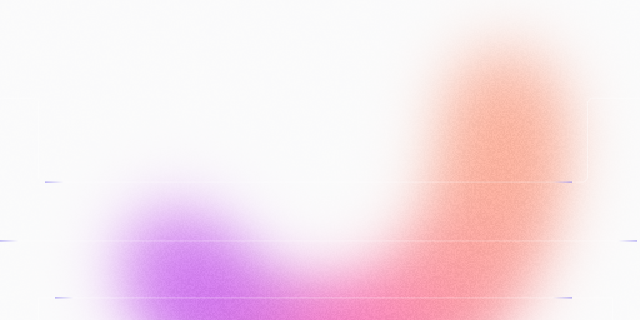
Write a WebGL 1 fragment shader that draws this background.

```glsl
precision highp float;
// Soft grainy ribbon of violet, pink and peach light over an off-white field with faint circuit lines.

uniform vec2 u_resolution;

// Lengths are in canvas heights.
const vec3 PAPER  = vec3(0.982, 0.982, 0.984);
const vec3 VIOLET = vec3(0.79, 0.41, 0.93);
const vec3 PINK   = vec3(0.97, 0.44, 0.72);
const vec3 CORAL  = vec3(0.98, 0.58, 0.60);
const vec3 PEACH  = vec3(0.98, 0.665, 0.575);
const vec3 ACCENT = vec3(0.42, 0.36, 0.92);

// Control points of the ribbon's cubic curve.
const vec2 CURVE_A = vec2(0.53, 0.22);
const vec2 CURVE_B = vec2(0.68, -0.25);
const vec2 CURVE_C = vec2(1.66, -0.25);
const vec2 CURVE_D = vec2(1.575, 0.73);
const float BLUR = 0.125;
const float DENSITY = 2.2;
const int STEPS = 40;

const float GRAIN_CELLS = 256.0;
const float GRAIN_AMOUNT = 0.045;
const float LINE_HALF_WIDTH = 0.0013;
const float LINE_OPACITY = 0.4;
const float ACCENT_LENGTH = 0.058;

float hash(vec2 p) {
    vec3 q = fract(p.xyx * 0.1031);
    q += dot(q, q.yzx + 33.33);
    return fract((q.x + q.y) * q.z);
}

vec2 curvePoint(float t) {
    float s = 1.0 - t;
    return s * s * s * CURVE_A + 3.0 * s * s * t * CURVE_B
         + 3.0 * s * t * t * CURVE_C + t * t * t * CURVE_D;
}

vec3 ribbonColor(float t) {
    vec3 c = mix(VIOLET, PINK, smoothstep(0.15, 0.52, t));
    c = mix(c, CORAL, smoothstep(0.48, 0.74, t));
    return mix(c, PEACH, smoothstep(0.70, 0.92, t));
}

// Blurred ribbon: rgb is the blended hue, a is the coverage.
vec4 ribbon(vec2 p) {
    vec3 hue = vec3(0.0);
    float total = 0.0;
    vec2 previous = CURVE_A;
    for (int i = 1; i <= STEPS; i++) {
        float t = float(i) / float(STEPS);
        vec2 point = curvePoint(t);
        vec2 offset = p - 0.5 * (point + previous);
        float weight = distance(point, previous)
                     * exp(-dot(offset, offset) / (2.0 * BLUR * BLUR));
        hue += weight * ribbonColor(t);
        total += weight;
        previous = point;
    }
    float light = total / (BLUR * sqrt(6.28318));
    return vec4(hue / max(total, 1e-9), 1.0 - exp(-DENSITY * light));
}

// Antialiased thin line from a to b.
float stroke(vec2 p, vec2 a, vec2 b) {
    vec2 pa = p - a, ba = b - a;
    float d = length(pa - ba * clamp(dot(pa, ba) / dot(ba, ba), 0.0, 1.0));
    return clamp((LINE_HALF_WIDTH - d) * u_resolution.y + 0.5, 0.0, 1.0);
}

// Horizontal track: x is the pale line, y the accents, which fade
// rightwards from leftTip and leftwards from rightTip.
vec2 track(vec2 p, float y, float x0, float x1, float leftTip, float rightTip) {
    float line = stroke(p, vec2(x0, y), vec2(x1, y));
    float row = clamp((LINE_HALF_WIDTH - abs(p.y - y)) * u_resolution.y + 0.5, 0.0, 1.0);
    float l = (p.x - leftTip) / ACCENT_LENGTH;
    float r = (rightTip - p.x) / ACCENT_LENGTH;
    float accent = step(0.0, l) * max(1.0 - l, 0.0) + step(0.0, r) * max(1.0 - r, 0.0);
    return vec2(line, row * accent);
}

void main() {
    vec2 p = gl_FragCoord.xy / u_resolution.y;

    // Ribbon with grain
    vec4 glow = ribbon(p);
    vec3 color = mix(PAPER, glow.rgb, glow.a);
    float grain = hash(floor(p * GRAIN_CELLS)) - 0.5;
    color += grain * GRAIN_AMOUNT * (0.08 + glow.a);

    // Tracks and their upright connectors
    vec2 lines = track(p, 0.431, 0.141, 1.825, 0.141, 1.786);
    lines = max(lines, track(p, 0.247, 0.0, 2.0, 0.0, 1.990));
    lines = max(lines, track(p, 0.069, 0.12, 1.914, 0.172, 1.786));
    float links = stroke(p, vec2(1.836, 0.442), vec2(1.836, 0.682));
    links = max(links, stroke(p, vec2(1.825, 0.431), vec2(1.836, 0.442)));
    links = max(links, stroke(p, vec2(1.836, 0.682), vec2(1.847, 0.693)));
    links = max(links, stroke(p, vec2(1.847, 0.693), vec2(2.0, 0.693)));
    links = max(links, stroke(p, vec2(0.0, 0.693), vec2(0.109, 0.693)));
    links = max(links, stroke(p, vec2(0.12, 0.442), vec2(0.12, 0.682)));
    links = max(links, stroke(p, vec2(0.12, 0.0), vec2(0.12, 0.069)));
    links = max(links, stroke(p, vec2(1.914, 0.0), vec2(1.914, 0.069)));

    color = mix(color, vec3(1.0), LINE_OPACITY * max(lines.x, links));
    color = mix(color, ACCENT, 0.85 * lines.y);
    gl_FragColor = vec4(color, 1.0);
}
```
